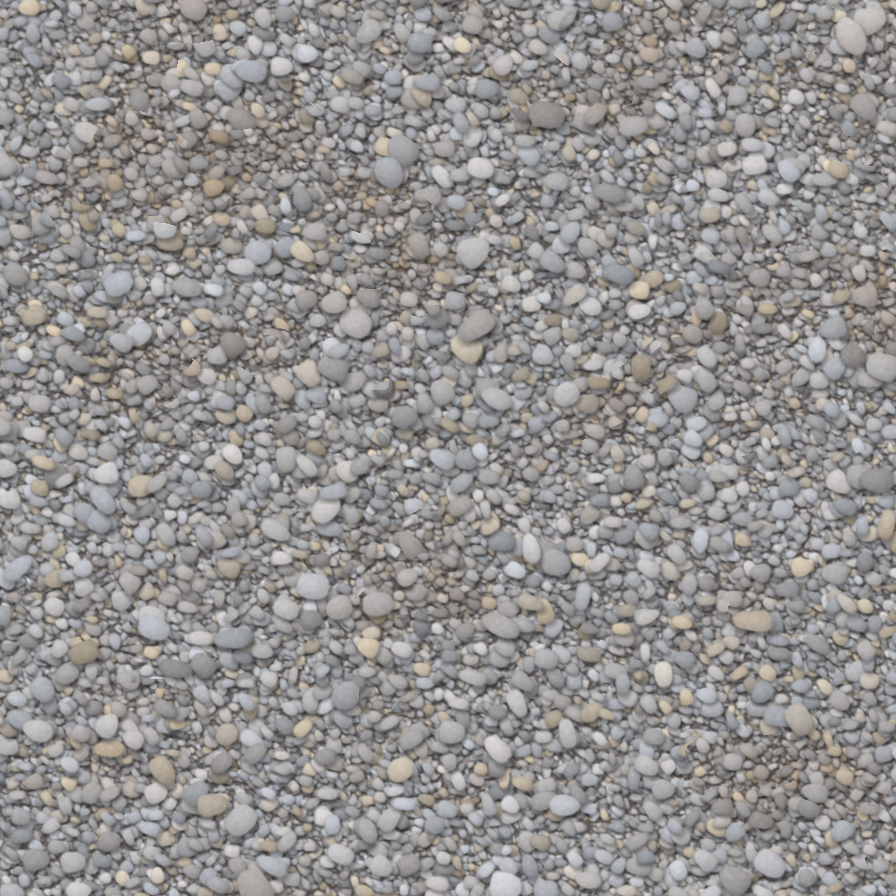
This texture is drawn by a WebGL 1 fragment shader. Its source:

```glsl
precision highp float;
// Fine grey beach gravel: soft, flattened pebbles over dark grit.
// Layers of scattered rounded stones are painted from the smallest to the
// largest, each with a contact shadow; gradient noise thins and browns patches.

#define FINEST_CELLS 120.0   // grid cells across the canvas, smallest stones
#define LAYER_RATIO 0.81     // grid density from one layer to the next
#define LAST_LAYER 7.0
#define RAREST 0.03          // share of cells filled in the largest layer
#define SOFTNESS 0.0017      // edge blur in canvas units
#define STONE_TONE 0.675
#define TONE_SPREAD 0.29
#define SHADOW 0.36
#define TILT -0.35           // preferred direction of the long axes

uniform vec2 u_resolution;

const vec3 GRIT = vec3(0.43, 0.405, 0.40);
const vec3 COOL_TINT = vec3(0.975, 0.995, 1.03);
const vec3 NEUTRAL_TINT = vec3(1.012, 0.995, 0.995);
const vec3 WARM_TINT = vec3(1.07, 1.0, 0.89);
const vec3 PATCH_TINT = vec3(0.95, 0.915, 0.88);

vec4 hash4(vec3 p) {
  vec4 q = fract(p.xyzx * vec4(0.1031, 0.1030, 0.0973, 0.1099));
  q += dot(q, q.wzxy + 33.33);
  return fract((q.xxyz + q.yzzw) * q.zywx);
}

float cornerSlope(vec2 cell, vec2 offset) {
  vec2 gradient = hash4(vec3(cell, 71.0)).xy * 2.0 - 1.0;
  return dot(gradient, offset);
}

float gradientNoise(vec2 p) {
  vec2 i = floor(p), f = fract(p);
  vec2 u = f * f * f * (f * (f * 6.0 - 15.0) + 10.0);
  vec2 e = vec2(1.0, 0.0);
  return mix(mix(cornerSlope(i, f), cornerSlope(i + e, f - e), u.x),
             mix(cornerSlope(i + e.yx, f - e.yx),
                 cornerSlope(i + 1.0, f - 1.0), u.x), u.y);
}

// Rounded, slightly egg-shaped outline: 1.0 on the rim, 0.0 in the middle.
float stoneRadius(vec2 q, float squareness, float egg) {
  q.y *= 1.0 + egg * clamp(q.x, -1.0, 1.0);
  vec2 a = pow(abs(q) + 0.0001, vec2(squareness));
  return pow(a.x + a.y, 1.0 / squareness);
}

vec3 stoneColor(vec4 rnd) {
  float tone = STONE_TONE + TONE_SPREAD * (0.5 * (rnd.x + rnd.y) - 0.5);
  vec3 tint = mix(COOL_TINT, NEUTRAL_TINT, smoothstep(0.1, 0.6, rnd.z));
  return tone * mix(tint, WARM_TINT, smoothstep(0.78, 1.0, rnd.z));
}

// Paints one layer of stones over the ground colour.
vec3 paintLayer(vec3 ground, vec2 uv, float layer, float cells, float fill,
                float grain) {
  vec2 p = uv * cells;
  float soft = max(SOFTNESS, 0.7 / u_resolution.y) * cells;
  for (int j = -1; j <= 1; j++) {
    for (int i = -1; i <= 1; i++) {
      vec2 cell = floor(p) + vec2(float(i), float(j));
      vec4 place = hash4(vec3(cell, layer * 7.0 + 1.0));
      vec4 shape = hash4(vec3(cell, layer * 7.0 + 3.0));
      vec4 look = hash4(vec3(cell, layer * 7.0 + 5.0));
      if (place.z > fill) continue;

      float angle = TILT + (shape.x + shape.y - 1.0) * 1.5;
      float c = cos(angle), s = sin(angle);
      mat2 toStone = mat2(c, -s, s, c);
      float longAxis = mix(0.38, 0.64, shape.z);
      vec2 axes = longAxis * vec2(1.0, mix(0.48, 0.88, shape.w));
      float squareness = mix(1.9, 2.8, look.w);
      float egg = (place.w - 0.5) * 0.6;

      vec2 d = p - cell - place.xy;
      vec2 q = toStone * d / axes;
      float r = stoneRadius(q, squareness, egg);

      // Contact shadow falls below and a little to the right.
      vec2 fall = vec2(0.05, -0.13);
      float rs = stoneRadius(toStone * (d - fall) / axes, squareness, egg);
      float shade = 1.0 - smoothstep(-0.06 - soft, 0.1 + soft,
                                     (rs - 1.0) * axes.y);
      ground *= 1.0 - SHADOW * shade;

      // Soft light from the upper left on a domed top.
      float light = 0.09 * dot(d / longAxis, vec2(-0.35, 0.94));
      vec3 stone = stoneColor(look) + light + 0.025 - 0.06 * r * r;
      stone += 0.045 * grain;
      float cover = 1.0 - smoothstep(-soft, soft, (r - 1.0) * axes.y);
      ground = mix(ground, stone, cover);
    }
  }
  return ground;
}

void main() {
  vec2 uv = gl_FragCoord.xy / u_resolution.y;
  float grain = gradientNoise(uv * 150.0) + 0.6 * gradientNoise(uv * 260.0);

  // Drifts of finer, browner gravel, more common towards the top.
  float drift = gradientNoise(uv * vec2(4.0, 6.0) + 3.7)
              + 0.6 * gradientNoise(uv * vec2(10.0, 15.0) + 9.2);
  float finePatch = smoothstep(0.0, 0.55, drift + 0.25 * (uv.y - 0.4));

  vec3 color = GRIT * (1.0 + 0.3 * grain);
  float cells = FINEST_CELLS;
  for (int i = 0; i < 8; i++) {
    float size = float(i) / LAST_LAYER;
    float fill = mix(RAREST, 1.0, pow(1.0 - size, 1.3));
    fill *= 1.0 - 0.65 * finePatch * smoothstep(0.2, 0.6, size);
    color = paintLayer(color, uv, float(i), cells, fill, grain);
    cells *= LAYER_RATIO;
  }
  color *= mix(vec3(1.0), PATCH_TINT, finePatch);
  gl_FragColor = vec4(clamp(color, 0.0, 1.0), 1.0);
}
```
